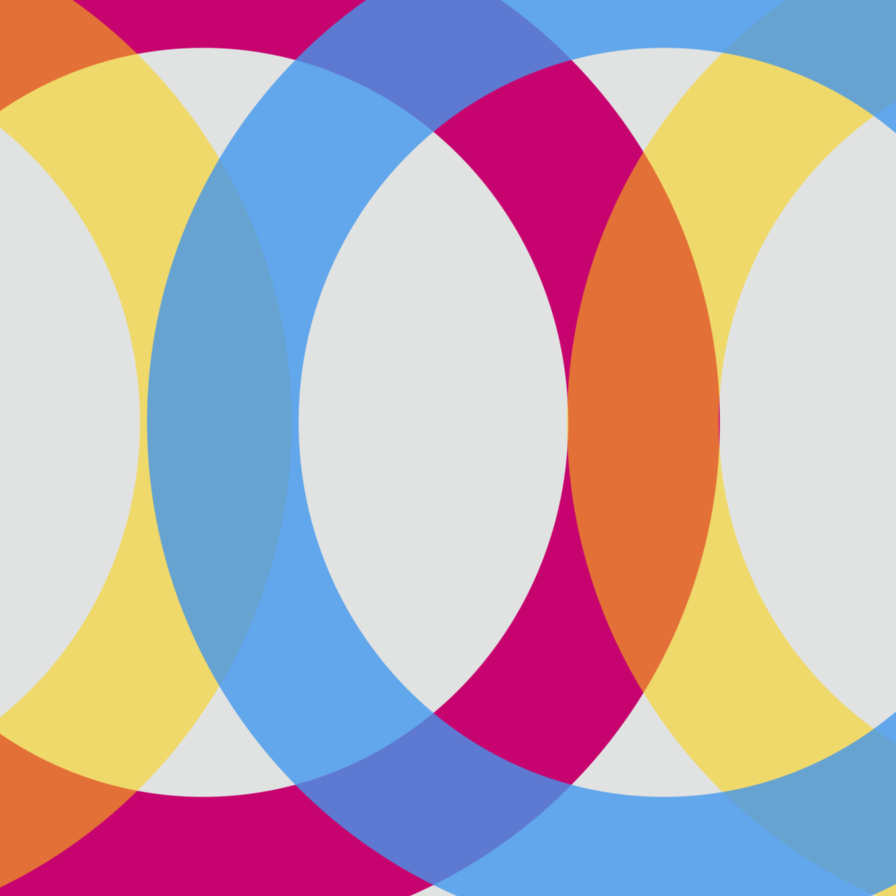
Write a three.js fragment shader that draws this pattern.

```glsl
// Wide interlocking rings in yellow, pink and blue on pale grey paper.
// Each ink is one ring folded along x with a common period; wherever two
// rings cross, the overlap takes its own mixed tone, as in overprinting.

varying vec2 vUv;

const float PERIOD = 1.461;               // spacing of rings of one ink
const float ROW_Y = 0.5286;               // height of the ring centres
const vec2 OUTER = vec2(0.5768);          // outer radii
const vec2 INNER = vec2(0.4076, 0.418);   // slightly tall opening
const float EDGE = 0.0012;                // half width of edge smoothing

const vec3 PAPER = vec3(0.88, 0.89, 0.885);
const vec3 YELLOW = vec3(0.94, 0.85, 0.42);
const vec3 PINK = vec3(0.78, 0.01, 0.435);
const vec3 BLUE = vec3(0.385, 0.65, 0.92);
const vec3 ORANGE = vec3(0.89, 0.44, 0.21);
const vec3 TEAL = vec3(0.40, 0.64, 0.82);
const vec3 VIOLET = vec3(0.37, 0.475, 0.82);

// Approximate signed distance to an ellipse, negative inside
float ellipseDistance(vec2 p, vec2 radii) {
  return (length(p / radii) - 1.0) * min(radii.x, radii.y);
}

// Smooth coverage of an ellipse: 1 inside, 0 outside
float ellipseMask(vec2 p, vec2 radii) {
  return 1.0 - smoothstep(-EDGE, EDGE, ellipseDistance(p, radii));
}

// Coverage of a row of rings repeating from the given centre
float ringRow(vec2 p, float centreX, float period) {
  float x = mod(p.x - centreX + 0.5 * period, period) - 0.5 * period;
  vec2 q = vec2(x, p.y - ROW_Y);
  return ellipseMask(q, OUTER) * (1.0 - ellipseMask(q, INNER));
}

void main() {
  float yellow = ringRow(vUv, -0.2513, PERIOD);
  float pink = ringRow(vUv, 0.2266, PERIOD);
  float blue = ringRow(vUv, 0.7409, PERIOD);

  // Each ink shifts tone where it covers an earlier one
  vec3 pinkTone = mix(PINK, ORANGE, yellow);
  vec3 blueTone = mix(mix(BLUE, TEAL, yellow), VIOLET, pink);

  vec3 color = mix(PAPER, YELLOW, yellow);
  color = mix(color, pinkTone, pink);
  color = mix(color, blueTone, blue);
  gl_FragColor = vec4(color, 1.0);
}
```
